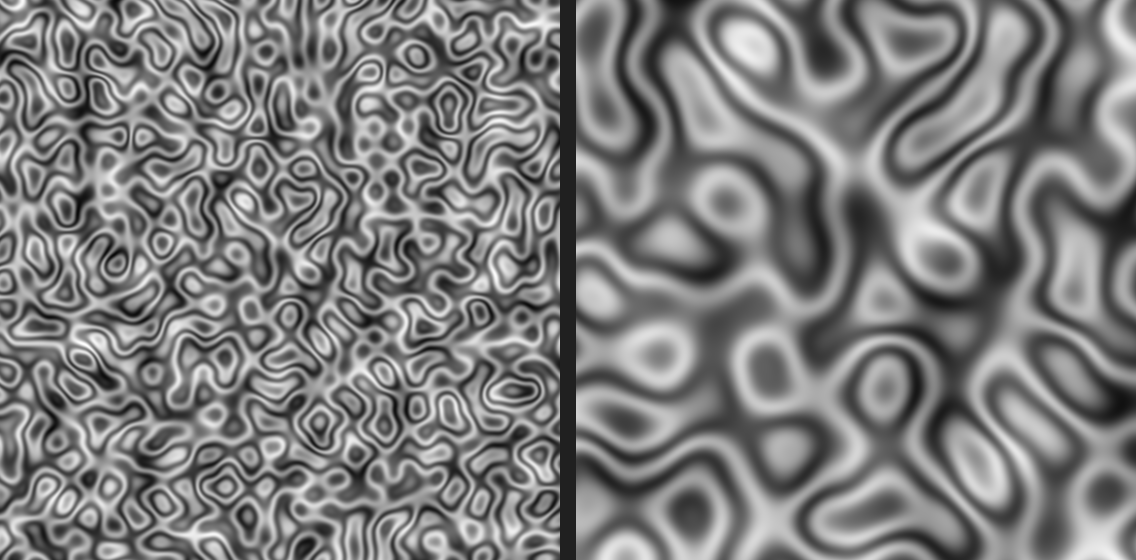
Left, the full canvas; right, a detail of the centre.
A WebGL 1 fragment shader for this texture:

```glsl
precision highp float;

// Grey rippled relief: a gradient noise field is read as a height map and its
// contours are drawn as soft light and dark bands that pinch together where the
// slope is steep. A second, fainter noise field varies the tone of the bands.

uniform vec2 u_resolution;

const float TWO_PI = 6.2831853;
const float CELLS = 17.6;          // lattice cells across the canvas
const float BAND_RATE = 17.5;      // radians of banding per unit of height
const float BAND_CONTRAST = 0.225;
const float TONE_CONTRAST = 0.42;
const float MID_GREY = 0.5;

float hash(vec2 cell, float seed) {
  return fract(sin(dot(cell, vec2(127.1, 311.7)) + seed * 74.7) * 43758.5453);
}

// Slope of a randomly turned plane through a lattice corner, at an offset from it
float cornerSlope(vec2 corner, vec2 offset, float seed) {
  float angle = TWO_PI * hash(corner, seed);
  float steepness = mix(0.75, 1.25, hash(corner, seed + 5.0));
  return steepness * dot(vec2(cos(angle), sin(angle)), offset);
}

// Gradient noise with quintic easing, centred on zero
float gradientNoise(vec2 p, float seed) {
  vec2 cell = floor(p);
  vec2 f = p - cell;
  vec2 ease = f * f * f * (f * (f * 6.0 - 15.0) + 10.0);
  vec2 right = vec2(1.0, 0.0);
  vec2 up = vec2(0.0, 1.0);
  float lower = mix(cornerSlope(cell, f, seed),
                    cornerSlope(cell + right, f - right, seed), ease.x);
  float upper = mix(cornerSlope(cell + up, f - up, seed),
                    cornerSlope(cell + right + up, f - right - up, seed), ease.x);
  return mix(lower, upper, ease.y);
}

// Light along the zero contour, then alternating dark and light
float contourBands(float height, float rate) {
  return cos(rate * height);
}

void main() {
  vec2 uv = gl_FragCoord.xy / min(u_resolution.x, u_resolution.y);
  vec2 p = uv * CELLS + vec2(3.4, 8.2);

  float bands = contourBands(gradientNoise(p, 1.0), BAND_RATE);
  float tone = gradientNoise(p + vec2(0.5, 0.5), 2.0);
  float grey = MID_GREY + BAND_CONTRAST * bands + TONE_CONTRAST * tone;

  gl_FragColor = vec4(vec3(clamp(grey, 0.0, 1.0)), 1.0);
}
```
